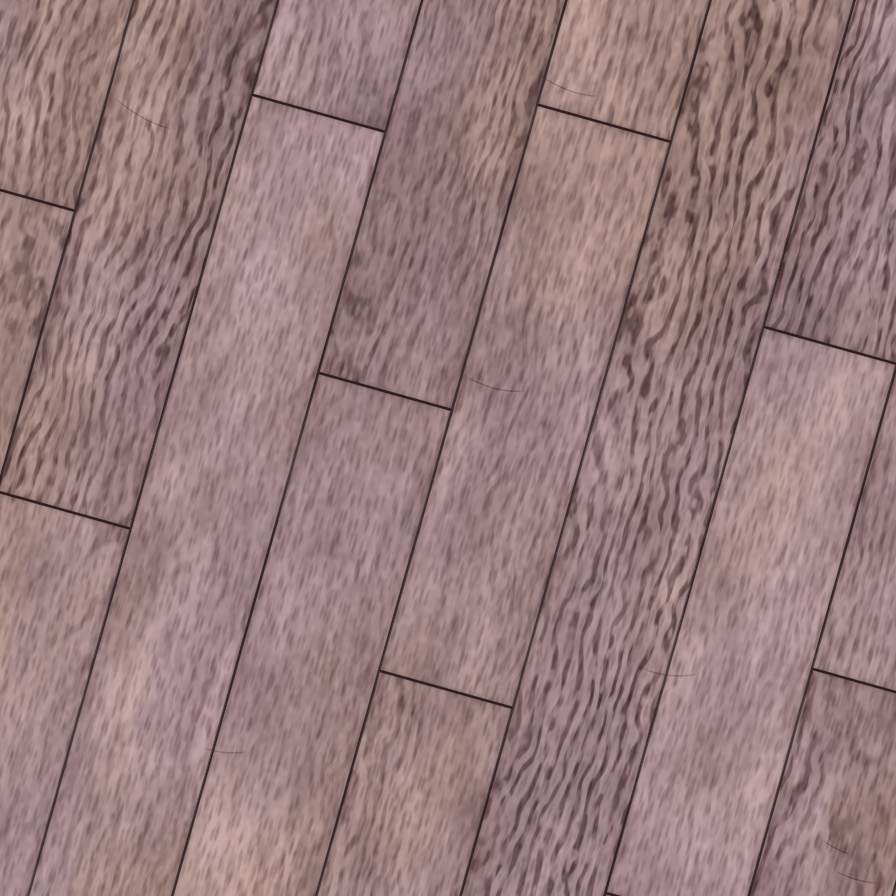
A WebGL 1 fragment shader for this texture:

```glsl
precision highp float;
// Worn hardwood floor: staggered planks laid on a tilt, with dark seams.
// Growth rings are contours of long warped ellipses, broken up by fibre noise;
// stretched cellular noise adds pores, and hashes vary tone and grain per plank.
uniform vec2 u_resolution;

const float TAU = 6.2831853;
const float TILT = 0.2722;            // radians from vertical
const float PLANK_WIDTH = 0.1549;
const float FIRST_SEAM = -0.1247;     // across position of column 0
const float SHORT_PLANK = 0.656;
const float LONG_PLANK = 1.25;
const float SEAM_HALF = 0.0014;
const float RING_DENSITY = 66.0;
const float RING_STRETCH = 0.085;
const float SCRATCHES = 7.0;
// End joint height and grain strength for columns -1..2 and 3..6
const vec4 JOINT_LEFT = vec4(0.759, 0.434, -0.313, 0.658);
const vec4 JOINT_RIGHT = vec4(0.356, 0.03, 0.185, 0.488);
const vec4 GRAIN_LEFT = vec4(0.65, 0.92, 0.18, 0.6);
const vec4 GRAIN_RIGHT = vec4(0.2, 1.0, 0.13, 0.4);
const vec3 INK = vec3(0.27, 0.18, 0.185);
const vec3 WOOD = vec3(0.69, 0.585, 0.575);
const vec3 SEAM = vec3(0.17, 0.11, 0.125);
const vec3 TAN_TINT = vec3(1.025, 1.0, 0.96);
const vec3 MAUVE_TINT = vec3(0.99, 0.975, 1.04);

float hash(vec2 p) {
  return fract(sin(dot(p, vec2(127.1, 311.7))) * 43758.55);
}

float noise(vec2 p) {
  vec2 i = floor(p), f = fract(p);
  f = f * f * (3.0 - 2.0 * f);
  return mix(mix(hash(i), hash(i + vec2(1, 0)), f.x),
             mix(hash(i + vec2(0, 1)), hash(i + vec2(1, 1)), f.x), f.y);
}

float fbm(vec2 p) {
  return 0.55 * noise(p) + 0.28 * noise(p * 2.1 + 7.3) + 0.17 * noise(p * 4.3 + 3.1);
}

// Distance to the nearest scattered cell point
float cellular(vec2 p) {
  vec2 cell = floor(p);
  float nearest = 2.0;
  for (int j = -1; j <= 1; j++)
    for (int i = -1; i <= 1; i++) {
      vec2 c = cell + vec2(i, j);
      nearest = min(nearest, distance(p, c + vec2(hash(c), hash(c + 19.7))));
    }
  return nearest;
}

float columnValue(float column, vec4 left, vec4 right) {
  return dot(vec4(equal(vec4(column), vec4(-1, 0, 1, 2))), left)
       + dot(vec4(equal(vec4(column), vec4(3, 4, 5, 6))), right);
}

// Ragged dark growth rings; p is measured from the plank's corner
float rings(vec2 p, vec2 seed) {
  vec2 heart = vec2(mix(-0.1, 1.1, hash(seed + 4.0)) * PLANK_WIDTH, mix(0.1, 0.6, hash(seed + 8.0)));
  vec2 d = (p - heart) * vec2(1.0, RING_STRETCH);
  float wave = 0.25 * sin(p.y * 23.0 + seed.x) + 0.12 * sin(p.y * 57.0 + p.x * 40.0);
  float warp = 2.6 * fbm(p * vec2(14.0, 6.0) + seed) + 0.5 * noise(p * vec2(70.0, 45.0));
  float phase = length(d) * RING_DENSITY + wave + warp;
  float line = smoothstep(0.35, 0.95, 0.5 + 0.5 * sin(TAU * phase));
  float broken = smoothstep(0.2, 0.65, noise(p * vec2(230.0, 75.0) + seed));
  float patches = smoothstep(0.2, 0.65, fbm(p * vec2(10.0, 4.0) + seed * 1.7));
  return line * mix(0.25, 1.0, broken) * mix(0.3, 1.0, patches);
}

// Short bowed scratches scattered over the floor
float scratches(vec2 uv, float aa) {
  float mark = 0.0;
  for (float i = 0.0; i < SCRATCHES; i++) {
    vec2 d = uv - vec2(hash(vec2(i, 2.0)), hash(vec2(i, 5.0)));
    float slope = hash(vec2(i, 9.0)) - 0.6;
    float reach = mix(0.012, 0.04, hash(vec2(i, 13.0)));
    float off = abs(d.y - slope * d.x - 5.0 * d.x * d.x);
    mark += (1.0 - smoothstep(0.0, 0.0008 + aa, off)) * (1.0 - smoothstep(0.6 * reach, reach, abs(d.x)));
  }
  return min(mark, 1.0);
}

void main() {
  float aa = 0.8 / min(u_resolution.x, u_resolution.y);
  vec2 uv = gl_FragCoord.xy / u_resolution;
  float s = sin(TILT), c = cos(TILT);
  vec2 q = vec2(c * uv.x - s * uv.y, s * uv.x + c * uv.y);

  // Plank layout
  float across = q.x - FIRST_SEAM;
  float column = floor(across / PLANK_WIDTH);
  float plankLength = mix(LONG_PLANK, SHORT_PLANK, step(2.5, column) * mod(column, 2.0));
  float along = q.y - columnValue(column, JOINT_LEFT, JOINT_RIGHT);
  float row = floor(along / plankLength);
  vec2 p = vec2(across - column * PLANK_WIDTH, along - row * plankLength);
  vec2 seed = vec2(column * 7.3, row * 11.9) + 31.0;
  float grain = columnValue(column, GRAIN_LEFT, GRAIN_RIGHT);
  if (row != 0.0) grain = fract(grain * 7.0);
  if (column == 4.0) grain = 1.0;

  // Wood tone
  float mottle = fbm(p * vec2(22.0, 11.0) + seed);
  float fibre = noise(p * vec2(260.0, 38.0) + seed);
  float speck = noise(p * vec2(190.0, 150.0) + seed);
  float pores = 1.0 - smoothstep(0.12, 0.42, cellular(p * vec2(150.0, 32.0) + seed));
  float pale = smoothstep(0.6, 0.85, noise(p * vec2(18.0, 3.0) + seed * 2.3));
  float tone = 0.93 + 0.12 * (hash(seed) - 0.5) - 0.09 * grain;
  tone += 0.42 * (mottle - 0.5) + 0.2 * (fibre - 0.5) + 0.14 * (speck - 0.5) + 0.13 * pale;
  tone -= pores * mix(0.1, 0.25, mottle) + rings(p, seed) * mix(0.09, 0.58, grain);
  tone -= 0.3 * scratches(uv, aa);
  vec3 color = mix(INK, WOOD, clamp(tone, 0.0, 1.2));
  color *= mix(TAN_TINT, MAUVE_TINT, smoothstep(0.25, 0.75, fbm(q * vec2(7.0, 3.0) + 5.0)));

  // Seams with a soft, worn shadow
  float side = min(p.x, PLANK_WIDTH - p.x);
  float end = min(p.y, plankLength - p.y);
  float edge = min(side, end);
  float wear = end < side ? 1.0 : mix(0.6, 1.0, noise(vec2(column, q.y * 9.0)));
  color *= 1.0 - 0.2 * exp(-edge / 0.004);
  color = mix(color, SEAM, wear * (1.0 - smoothstep(SEAM_HALF - aa, SEAM_HALF + aa, edge)));
  gl_FragColor = vec4(color, 1.0);
}
```
